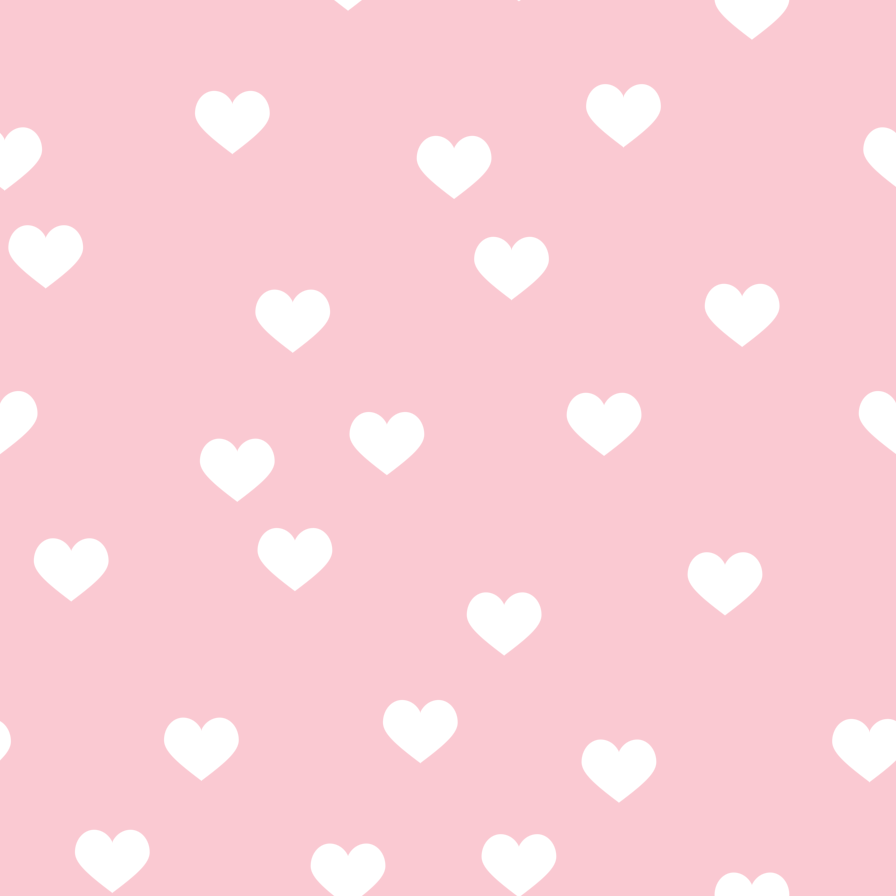
Reproduce this pattern procedurally as a Shadertoy shader.

```glsl
// White hearts scattered evenly over a flat pink ground.
// A staggered grid of 4 by 6 hearts is jittered by a hash; each heart is an
// implicit curve, and offsets wrap around the canvas so that it tiles.

const ivec2 GRID        = ivec2(4, 6);          // hearts across and down
const vec2  GRID_ORIGIN = vec2(0.090, 0.009);   // centre of the first heart
const float STAGGER     = 0.5;                  // shift of odd rows, in columns
const vec2  JITTER      = vec2(0.050, 0.042);   // largest random shift
const float SEED        = 3.7;

const float HEART_SIZE  = 0.0417;               // half the width of a heart
const float LOBE_X      = 0.49;                 // lobe peak, in half widths
const float LOBE_INNER  = 0.55;                 // lobe radius towards the notch
const float LOBE_HEIGHT = 0.60;
const float TIP_DEPTH   = 1.09;
const float TIP_TAPER   = 0.19;                 // flattens the lower sides

const vec3  PINK        = vec3(0.980, 0.788, 0.822);
const vec3  WHITE       = vec3(1.0);
const float EDGE_PIXELS = 0.8;

vec2 hash2(vec2 cell) {
    vec2 s = vec2(dot(cell, vec2(127.1, 311.7)), dot(cell, vec2(269.5, 183.3)));
    return fract(sin(s + SEED) * 43758.5453);
}

// Approximate signed distance, positive inside; the heart spans x = -1 to 1.
float heart(vec2 p) {
    p.x = abs(p.x);

    // Rounded lobes: half ellipses, wider on the side of the notch
    if (p.y > 0.0) {
        float outer = 1.0 - LOBE_X;
        vec2 radius = vec2(p.x < LOBE_X ? LOBE_INNER : outer, LOBE_HEIGHT);
        vec2 q = (p - vec2(LOBE_X, 0.0)) / radius;
        float k = length(q);
        return (1.0 - k) * k / max(length(q / radius), 1e-4);
    }

    // Pointed lower half: a cubic curve divided by its gradient
    float taper = 1.0 - TIP_TAPER * min(p.x, 1.0);
    float depth = p.y / TIP_DEPTH;
    float f = (1.0 - p.x) * taper * taper - depth * depth;
    vec2 slope = vec2(taper * (taper + 2.0 * TIP_TAPER * (1.0 - p.x)),
                      2.0 * depth / TIP_DEPTH);
    return f / length(slope);
}

void mainImage(out vec4 fragColor, in vec2 fragCoord) {
    vec2 uv = fragCoord / iResolution.xy;
    float edge = EDGE_PIXELS / min(iResolution.x, iResolution.y);
    vec2 middle = vec2(0.0, 0.5 * (LOBE_HEIGHT - TIP_DEPTH));

    // Cover by every heart, measured the short way around the tile
    float cover = 0.0;
    for (int row = 0; row < GRID.y; row++) {
        for (int col = 0; col < GRID.x; col++) {
            vec2 cell = vec2(col, row);
            vec2 slot = cell + vec2(STAGGER * float(row % 2), 0.0);
            vec2 centre = GRID_ORIGIN + slot / vec2(GRID)
                        + JITTER * (2.0 * hash2(cell) - 1.0);
            vec2 offset = uv - centre;
            offset -= floor(offset + 0.5);
            float d = HEART_SIZE * heart(offset / HEART_SIZE + middle);
            cover = max(cover, smoothstep(-edge, edge, d));
        }
    }

    fragColor = vec4(mix(PINK, WHITE, cover), 1.0);
}
```
